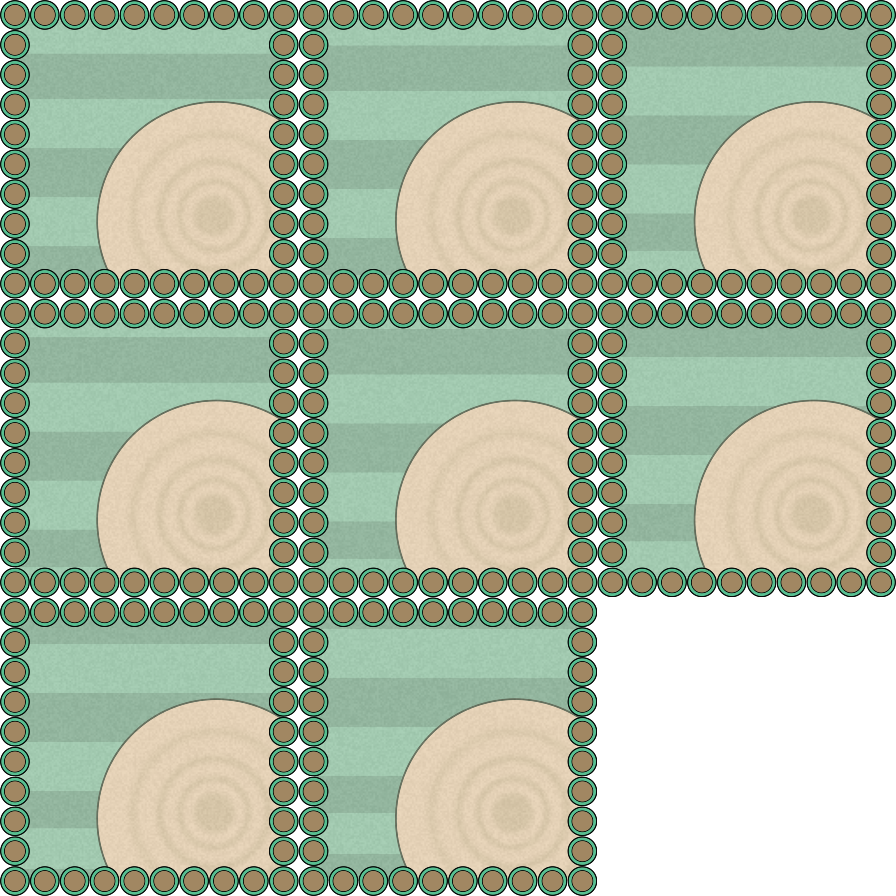
Give the GLSL for this pattern, as a Shadertoy shader.

```glsl
// A three by three grid of framed tiles, with the last cell left blank.
// Each tile holds shifted stripes and a ringed disc under a border of round beads.
// Shapes are distance functions in tile units; value noise adds a fine grain.

const float TILES = 3.0;
const float BEADS = 10.0;
const vec3 WHITE = vec3(1.0);
const vec3 INK = vec3(0.02, 0.04, 0.03);
const vec3 STRIPE_LIGHT = vec3(0.635, 0.79, 0.69);
const vec3 STRIPE_DARK = vec3(0.575, 0.71, 0.62);
const vec3 CREAM = vec3(0.895, 0.82, 0.715);
const vec3 RING_TAN = vec3(0.835, 0.77, 0.655);
const vec3 DISC_EDGE = vec3(0.40, 0.44, 0.37);
const vec3 BEAD_GREEN = vec3(0.345, 0.75, 0.57);
const vec3 BEAD_BROWN = vec3(0.63, 0.53, 0.385);

// Lower edge of the first dark stripe in each tile, in 1/256 of a tile
const float STRIPE_START[9] = float[9](85.0, 78.0, 57.0, 72.0, 65.0, 50.0, 40.0, 27.0, 0.0);
// Stripe boundaries relative to that edge
const float STRIPE_EDGE[7] = float[7](-39.0, 0.0, 42.0, 84.0, 126.0, 158.0, 193.0);

float hash(vec2 cell) {
    vec3 q = fract(cell.xyx * vec3(0.1031, 0.1030, 0.0973));
    q += dot(q, q.yzx + 33.33);
    return fract((q.x + q.y) * q.z);
}

float valueNoise(vec2 p) {
    vec2 cell = floor(p);
    vec2 f = fract(p);
    f = f * f * (3.0 - 2.0 * f);
    float low = mix(hash(cell), hash(cell + vec2(1.0, 0.0)), f.x);
    float high = mix(hash(cell + vec2(0.0, 1.0)), hash(cell + 1.0), f.x);
    return mix(low, high, f.y);
}

// Coverage of the region where the distance is negative
float fill(float dist, float pixel) {
    return 1.0 - smoothstep(-0.5 * pixel, 0.5 * pixel, dist);
}

// Each boundary passed toggles between light and dark
vec3 stripes(float y, float start, float pixel) {
    float dark = 0.0;
    for (int i = 0; i < 7; i++) {
        float edge = (start + STRIPE_EDGE[i]) / 256.0;
        dark = abs(dark - fill(edge - y, pixel));
    }
    return mix(STRIPE_LIGHT, STRIPE_DARK, dark);
}

float softRing(float r, float radius, float width) {
    float d = (r - radius) / width;
    return exp(-d * d);
}

// Outlined disc with soft rings set slightly off its centre
vec3 disc(vec3 base, vec2 p, float pixel) {
    float dist = length(p - vec2(0.7255, 0.741)) - 0.403;
    float r = length(p - vec2(0.717, 0.722));
    float rings = 1.0 - smoothstep(0.05, 0.085, r);
    rings += 0.8 * softRing(r, 0.115, 0.013);
    rings += 0.8 * softRing(r, 0.182, 0.015);
    rings += 0.6 * softRing(r, 0.272, 0.018);
    vec3 body = mix(CREAM, RING_TAN, min(rings, 1.0));
    vec3 color = mix(base, DISC_EDGE, fill(dist, pixel));
    return mix(color, body, fill(dist + 0.006, pixel));
}

// Concentric bead layers, painted from the outside in
vec3 bead(vec3 base, float r, float pixel) {
    vec3 color = mix(base, INK, fill(r - 0.0498, pixel));
    color = mix(color, BEAD_GREEN, fill(r - 0.0455, pixel));
    color = mix(color, INK, fill(r - 0.0365, pixel));
    return mix(color, BEAD_BROWN, fill(r - 0.0338, pixel));
}

void mainImage(out vec4 fragColor, in vec2 fragCoord) {
    vec2 uv = fragCoord / iResolution.xy;
    float pixel = TILES / iResolution.y;

    // Tile coordinates run right and down
    vec2 grid = vec2(uv.x, 1.0 - uv.y) * TILES;
    vec2 tile = floor(grid);
    vec2 p = fract(grid);
    int index = int(tile.y * TILES + tile.x);

    // Grained field, inset to the bead centre line
    vec3 field = stripes(p.y, STRIPE_START[index], pixel);
    field = disc(field, p, pixel);
    field += 0.05 * (valueNoise(grid * 170.0) - 0.5);
    vec2 inset = abs(p - 0.5) - 0.45;
    vec3 color = mix(WHITE, field, fill(max(inset.x, inset.y), pixel));

    // Beads fill only the outer ring of cells
    vec2 cell = abs(floor(p * BEADS) - 0.5 * (BEADS - 1.0));
    if (max(cell.x, cell.y) > 0.5 * BEADS - 1.0) {
        float r = length(fract(p * BEADS) - 0.5) / BEADS;
        color = bead(color, r, pixel);
    }

    // The last cell stays blank
    if (index == 8) color = WHITE;
    fragColor = vec4(color, 1.0);
}
```
